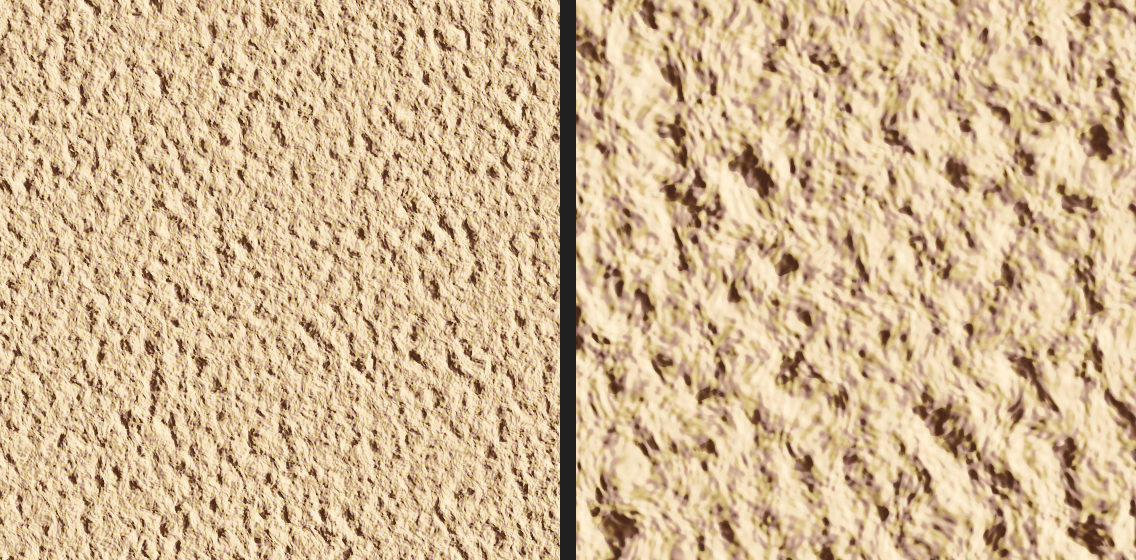
Left: the whole. Right: its middle third, enlarged.
Write a Shadertoy shader that draws this texture.

```glsl
// Rough sandy plaster in hard raking light: a height field of layered
// gradient noise, shaded by its slope toward the light, with short cast
// shadows in the pits and a warm ramp from brown hollows to cream crests.

#define GRAIN_SCALE 34.0      // largest lumps across the canvas
#define RELIEF 0.0225         // height of the largest lumps
#define ROUGHNESS 0.55        // height ratio from one octave to the next
#define PIT_DEPTH 0.7         // extra depth of the hollows
#define LIGHT_DIR vec2(0.95, 0.31)
#define SUN_SLOPE 1.0         // rise of the light ray per unit of travel
#define STEP_LENGTH 0.002     // shadow march step
#define SHADOW_SOFTNESS 0.002
#define BASE_TONE 0.775
#define SLOPE_GAIN 0.28
#define SHADOW_GAIN 0.28

// Integer hash giving a gradient vector in [-1, 1]^2
vec2 hashGradient(vec2 cell) {
    uvec2 v = uvec2(ivec2(cell)) * 1664525u + 1013904223u;
    v.x += v.y * 1664525u;
    v.y += v.x * 1664525u;
    v ^= v >> 16u;
    v.x += v.y * 1664525u;
    v.y += v.x * 1664525u;
    v ^= v >> 16u;
    return vec2(v & 65535u) / 32767.5 - 1.0;
}

float gradientNoise(vec2 p) {
    vec2 cell = floor(p);
    vec2 f = p - cell;
    vec2 w = f * f * f * (f * (f * 6.0 - 15.0) + 10.0);
    vec2 e = vec2(1.0, 0.0);
    float a = dot(hashGradient(cell), f);
    float b = dot(hashGradient(cell + e.xy), f - e.xy);
    float c = dot(hashGradient(cell + e.yx), f - e.yx);
    float d = dot(hashGradient(cell + e.xx), f - e.xx);
    return mix(mix(a, b, w.x), mix(c, d, w.x), w.y);
}

// Lumps lean very slightly left and stretch upward; low parts sink into pits
float surfaceHeight(vec2 p) {
    vec2 q = vec2(1.05 * (p.x + 0.08 * p.y), 0.92 * p.y) * GRAIN_SCALE;
    float lump = gradientNoise(q);
    float height = lump + PIT_DEPTH * min(lump + 0.12, 0.0);
    float amplitude = 1.0;
    for (int i = 0; i < 3; i++) {
        q = mat2(0.8, 0.6, -0.6, 0.8) * q * 1.9 + 17.3;
        amplitude *= ROUGHNESS;
        height += amplitude * gradientNoise(q);
    }
    return height * RELIEF;
}

// Greatest height by which the surface blocks the light ray
float blockedHeight(vec2 p, float height) {
    float blocked = 0.0;
    for (int i = 1; i <= 9; i++) {
        float travel = STEP_LENGTH * float(i);
        float rise = surfaceHeight(p + LIGHT_DIR * travel) - height;
        blocked = max(blocked, rise - SUN_SLOPE * travel);
    }
    return blocked;
}

float ramp(float low, float high, float x) {
    return clamp((x - low) / (high - low), 0.0, 1.0);
}

// Tone to colour; tint shifts the middle tones from ochre to rose
vec3 sandColor(float tone, float tint) {
    vec3 hollow = vec3(0.29, 0.16, 0.10);
    vec3 umber = vec3(0.40, 0.25, 0.16);
    vec3 brown = mix(vec3(0.65, 0.51, 0.31), vec3(0.60, 0.44, 0.38), tint);
    vec3 ochre = vec3(0.86, 0.76, 0.52);
    vec3 rose = vec3(0.81, 0.67, 0.57);
    vec3 cream = vec3(0.95, 0.87, 0.73);
    vec3 crest = vec3(1.0, 0.94, 0.83);
    vec3 color = mix(hollow, umber, ramp(-0.15, 0.12, tone));
    color = mix(color, brown, ramp(0.12, 0.38, tone));
    color = mix(color, mix(ochre, rose, tint), ramp(0.38, 0.68, tone));
    color = mix(color, cream, ramp(0.70, 0.92, tone));
    return mix(color, crest, ramp(0.95, 1.4, tone));
}

void mainImage(out vec4 fragColor, in vec2 fragCoord) {
    vec2 p = fragCoord / min(iResolution.x, iResolution.y);

    // Bend the plane a little so that the lumps get uneven outlines
    vec2 bend = vec2(gradientNoise(p * 30.0 + 5.7), gradientNoise(p * 30.0 + 61.2));
    vec2 ground = p + 0.009 * bend;

    // Slope shading and cast shadow
    float height = surfaceHeight(ground);
    float ahead = surfaceHeight(ground + LIGHT_DIR * STEP_LENGTH);
    float facing = (height - ahead) / STEP_LENGTH;
    float shadow = smoothstep(0.0, SHADOW_SOFTNESS, blockedHeight(ground, height));

    // Broad calm and rough patches, then colour
    float patchGain = 1.0 + 0.4 * gradientNoise(p * 4.0 + 2.4);
    float tone = BASE_TONE + patchGain * (SLOPE_GAIN * facing - SHADOW_GAIN * shadow);
    float tint = smoothstep(-0.08, 0.08, gradientNoise(p * 120.0 + 31.0));
    fragColor = vec4(sandColor(tone, tint), 1.0);
}
```
